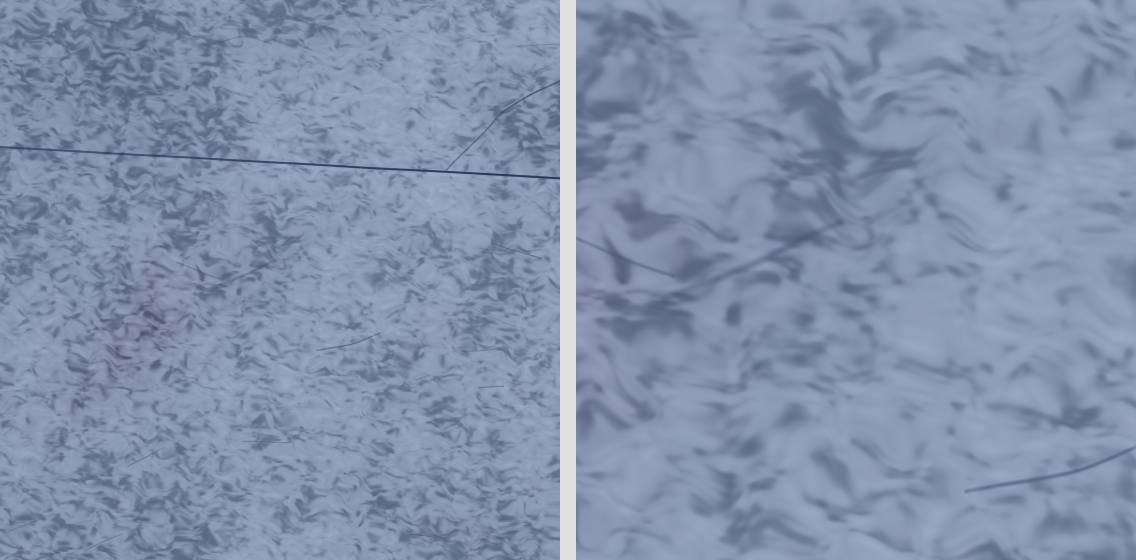
Left: the whole. Right: its middle third, enlarged.
Reproduce this texture procedurally as a Shadertoy shader.

```glsl
// Worn blue-grey plaster slab with fine grain, soft stains, a long seam and hairline cracks.

const vec3 SLATE_BLUE = vec3(0.542, 0.599, 0.709);
const vec3 SEAM_DARK = vec3(0.15, 0.21, 0.33);
const vec3 CRACK_DARK = vec3(0.26, 0.32, 0.44);
const vec3 STAIN_SHIFT = vec3(-0.045, -0.085, -0.085);

float hash(vec2 cell) {
    uvec2 q = uvec2(ivec2(cell) + 4096) * uvec2(1597u, 3812u);
    uint n = (q.x ^ (q.y << 7)) * 747796u + q.x * 2891u + q.y;
    n = (n ^ (n >> 15)) * 73244475u;
    n = (n ^ (n >> 13)) * 19349663u;
    return float((n ^ (n >> 16)) & 65535u) / 65535.0;
}

float noise(vec2 p) {
    vec2 cell = floor(p), f = fract(p);
    vec2 s = f * f * (3.0 - 2.0 * f);
    float low = mix(hash(cell), hash(cell + vec2(1, 0)), s.x);
    float high = mix(hash(cell + vec2(0, 1)), hash(cell + vec2(1, 1)), s.x);
    return mix(low, high, s.y);
}

// Layered noise, normalised to 0..1
float fbm(vec2 p, int octaves) {
    float sum = 0.0, total = 0.0, weight = 0.5;
    for (int i = 0; i < octaves; i++) {
        sum += weight * noise(p);
        total += weight;
        p = mat2(1.76, -0.95, 0.95, 1.76) * p + 17.3;
        weight *= 0.5;
    }
    return sum / total;
}

vec2 rotate(vec2 v, float angle) {
    float c = cos(angle), s = sin(angle);
    return vec2(c * v.x + s * v.y, c * v.y - s * v.x);
}

// Soft elliptical patch
float blob(vec2 p, vec2 center, vec2 radii, float angle) {
    vec2 q = rotate(p - center, angle) / radii;
    return exp(-dot(q, q));
}

// Antialiased line between two points
float stroke(vec2 p, vec2 a, vec2 b, float width, float blur) {
    vec2 ab = b - a;
    float t = clamp(dot(p - a, ab) / dot(ab, ab), 0.0, 1.0);
    float d = length(p - a - ab * t);
    return 1.0 - smoothstep(max(width - blur, 0.0), width + blur, d);
}

// Short scattered scratches, mostly near horizontal
float scratches(vec2 p, float blur) {
    float mask = 0.0;
    for (int i = 0; i < 16; i++) {
        float id = float(i);
        vec2 center = vec2(hash(vec2(id, 3)), hash(vec2(id, 11)));
        float angle = (hash(vec2(id, 23)) - 0.5) * 0.9;
        float halfLength = mix(0.015, 0.06, hash(vec2(id, 31)));
        vec2 q = rotate(p - center, angle);
        q.y += 3.0 * q.x * q.x * (hash(vec2(id, 41)) - 0.5);
        float line = stroke(q, vec2(-halfLength, 0), vec2(halfLength, 0), 0.0008, blur);
        mask = max(mask, line * mix(0.15, 0.45, hash(vec2(id, 53))));
    }
    return mask;
}

void mainImage(out vec4 fragColor, in vec2 fragCoord) {
    vec2 p = fragCoord / iResolution.y;
    float blur = max(0.0012, 0.8 / iResolution.y);

    // Mottling from broad clouds down to fibrous grain
    float broad = fbm(p * 4.0 + 5.0, 4) - 0.5;
    float medium = fbm(p * 19.0 + 31.0, 4) - 0.5;
    vec2 warp = vec2(noise(p * 38.0), noise(p * 38.0 + 60.0)) - 0.5;
    vec2 grainPoint = rotate(p + warp * 0.018, -0.18) * vec2(72.0, 122.0);
    float grain = fbm(grainPoint + 90.0, 2) - 0.5;
    float fibre = 1.0 - abs(2.0 * noise(grainPoint * 0.9 + 200.0) - 1.0);

    // Uneven light and dirt
    float shade = 0.055 * blob(p, vec2(0.08, 0.88), vec2(0.32, 0.22), -0.3);
    shade += 0.045 * blob(p, vec2(0.97, 0.8), vec2(0.16, 0.12), 0.4);
    shade += 0.035 * blob(p, vec2(0.95, 0.2), vec2(0.14, 0.1), 0.2);
    shade += 0.04 * blob(p, vec2(0.53, 0.56), vec2(0.12, 0.04), 0.5);
    shade += 0.035 * blob(p, vec2(0.7, 0.1), vec2(0.1, 0.03), 0.2);
    shade -= 0.03 * blob(p, vec2(0.85, 0.95), vec2(0.25, 0.08), 0.0);
    shade -= 0.02 * blob(p, vec2(0.85, 0.45), vec2(0.25, 0.18), 0.0);

    float fleck = smoothstep(-0.05, 0.45, grain + 0.65 * medium + 0.5 * broad + 2.0 * shade);
    float tone = -0.12 * broad - 0.06 * medium - 0.09 * grain;
    tone -= 0.12 * fleck + 0.03 * (fibre - 0.6) + 0.7 * shade;
    vec3 color = SLATE_BLUE + tone;

    // Purple stains with ragged edges
    vec2 ragged = p + warp * 0.05 + 0.12 * vec2(medium, broad);
    float stain = blob(ragged, vec2(0.26, 0.43), vec2(0.15, 0.07), 0.75);
    stain += 0.8 * blob(ragged, vec2(0.785, 0.425), vec2(0.027, 0.022), 0.0);
    stain += 0.65 * blob(ragged, vec2(0.11, 0.275), vec2(0.045, 0.03), 0.0);
    stain += 0.5 * blob(ragged, vec2(0.82, 0.07), vec2(0.035, 0.015), 0.2);
    color += STAIN_SHIFT * stain * (0.75 + 1.4 * medium + 0.8 * grain);

    // Hairline cracks and scratches
    vec2 wobble = p + 0.012 * (vec2(noise(p * 16.0), noise(p * 16.0 + 40.0)) - 0.5);
    float crack = 0.6 * stroke(wobble, vec2(0.794, 0.692), vec2(0.898, 0.798), 0.0012, blur);
    crack = max(crack, 0.75 * stroke(wobble, vec2(0.898, 0.798), vec2(1.02, 0.868), 0.0014, blur));
    crack = max(crack, 0.45 * stroke(wobble, vec2(0.39, 0.49), vec2(0.49, 0.535), 0.0015, 2.0 * blur));
    crack = max(crack, 0.5 * stroke(wobble, vec2(0.56, 0.375), vec2(0.68, 0.401), 0.001, blur));
    crack = max(crack, scratches(wobble, blur));
    color = mix(color, CRACK_DARK, crack * (0.75 + 0.5 * fibre));

    // Long seam, deepening to the right, with a pale lower lip
    float seamOffset = p.y - mix(0.737, 0.682, p.x) - 0.0015 * (noise(vec2(p.x * 9.0, 2.0)) - 0.5);
    float seam = 1.0 - smoothstep(0.0006, 0.0016 + blur, abs(seamOffset));
    float lip = 1.0 - smoothstep(0.0, 0.004, abs(seamOffset + 0.006));
    color += 0.025 * lip;
    color = mix(color, SEAM_DARK, seam * mix(0.65, 0.95, smoothstep(0.0, 0.9, p.x)));

    fragColor = vec4(clamp(color, 0.0, 1.0), 1.0);
}
```
